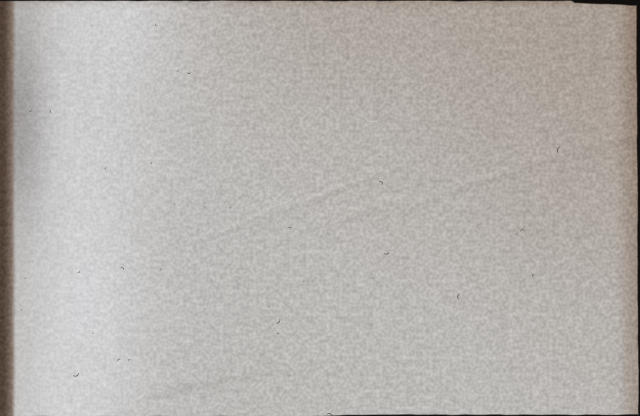
Reproduce this texture procedurally as a Shadertoy shader.

```glsl
// A worn grey sheet of paper on a black ground, with a brown gutter at the left.
// Broad light and warm tints are layered under gradient-noise grain; creases,
// flecks and hairs are soft distance fields scattered by loops.

#define PAPER vec3(0.735, 0.727, 0.716)
#define WARM vec3(0.655, 0.612, 0.575)
#define SHEEN vec3(0.815, 0.815, 0.820)
#define GUTTER vec3(0.32, 0.26, 0.22)
#define GROUND vec3(0.07, 0.06, 0.06)
#define INK vec3(0.30, 0.28, 0.27)
#define GRAIN_SCALE 125.0
#define GRAIN_STRENGTH 0.075
#define MOTTLE_STRENGTH 0.022
#define CREASE_STRENGTH 0.022
#define FLECK_COUNT 44
#define HAIR_COUNT 7

vec2 hash2(vec2 p) {
    vec3 q = fract(p.xyx * vec3(0.1031, 0.1030, 0.0973));
    q += dot(q, q.yzx + 33.33);
    return fract((q.xx + q.yz) * q.zy);
}

float cornerSlope(vec2 cell, vec2 offset) {
    float angle = 6.2832 * hash2(cell).x;
    return dot(vec2(cos(angle), sin(angle)), offset);
}

float gradientNoise(vec2 p) {
    vec2 i = floor(p), f = fract(p);
    vec2 u = f * f * f * (f * (f * 6.0 - 15.0) + 10.0);
    vec2 e = vec2(0.0, 1.0);
    return mix(
        mix(cornerSlope(i, f), cornerSlope(i + e.yx, f - e.yx), u.x),
        mix(cornerSlope(i + e.xy, f - e.xy), cornerSlope(i + e.yy, f - e.yy), u.x), u.y);
}

float fractalNoise(vec2 p) {
    float sum = 0.0, weight = 0.6;
    for (int i = 0; i < 4; i++) {
        sum += weight * gradientNoise(p);
        p = mat2(1.6, 1.2, -1.2, 1.6) * p + 7.3;
        weight *= 0.5;
    }
    return sum;
}

float bell(float x, float width) {
    return exp(-x * x / (width * width));
}

// Coverage of a short bent stroke.
float stroke(vec2 p, float angle, float halfLength, float bend, float halfWidth, float pixel) {
    float c = cos(angle), s = sin(angle);
    p = vec2(c * p.x + s * p.y, c * p.y - s * p.x);
    p.y += bend * (p.x * p.x / halfLength - 0.5 * halfLength);
    float d = length(vec2(max(abs(p.x) - halfLength, 0.0), p.y)) - halfWidth;
    return 1.0 - smoothstep(-0.7 * pixel, 0.7 * pixel, d);
}

// Broad light: sheen by the fold, warm tint towards the upper right.
vec3 sheetTone(vec2 uv, vec2 p) {
    float drift = fractalNoise(p * 2.6 + 4.0);
    float warmth = smoothstep(0.50, 1.40, uv.x * 0.72 + uv.y * 0.62 + 0.12 * drift);
    vec3 tone = mix(PAPER, WARM, warmth);
    float ridge = mix(0.085, 0.135, uv.y) + 0.05 * drift;
    float side = uv.x - ridge;
    float sheen = bell(side, side < 0.0 ? 0.075 : 0.15);
    tone = mix(tone, SHEEN, sheen * (0.88 + 0.5 * drift));
    float hollow = bell(uv.x - 0.03, 0.04) * bell(uv.y - 0.72, 0.24);
    tone -= hollow * vec3(0.13, 0.135, 0.13);
    tone -= vec3(0.09, 0.12, 0.14) * smoothstep(0.955, 1.0, uv.x);
    tone -= vec3(0.05, 0.065, 0.08) * smoothstep(0.975, 1.0, uv.y);
    return tone;
}

// Slanting folds, each a pale ridge with a shaded lower side.
float creases(vec2 p, float aspect) {
    float sum = 0.0;
    for (int i = 0; i < 7; i++) {
        vec2 r = hash2(vec2(float(i), 17.0));
        vec2 q = p - vec2(aspect * (0.40 + 0.09 * float(i)), 0.47 + 0.03 * float(i) + 0.07 * (r.y - 0.5));
        float across = q.y - (0.20 + 0.20 * r.x) * q.x + 0.012 * gradientNoise(p * 9.0 + r * 20.0);
        float reach = bell(q.x, 0.08 + 0.10 * r.y);
        sum += reach * (bell(across, 0.005) - 0.8 * bell(across + 0.014, 0.010));
    }
    vec2 q = p - vec2(0.22 * aspect, 0.0);
    float fold = q.y - 0.13 * sqrt(max(q.x + 0.02, 0.0) / 0.5);
    sum -= 1.3 * bell(fold, 0.012) * smoothstep(0.0, 0.05, q.x) * smoothstep(0.45, 0.1, q.x);
    return sum;
}

void mainImage(out vec4 fragColor, in vec2 fragCoord) {
    vec2 uv = fragCoord / iResolution.xy;
    vec2 p = fragCoord / iResolution.y;
    float aspect = iResolution.x / iResolution.y, pixel = 1.0 / iResolution.y;

    // Sheet tone, mottling and fibre grain
    vec3 color = sheetTone(uv, p);
    color += MOTTLE_STRENGTH * fractalNoise(p * vec2(18.0, 24.0));
    float grain = gradientNoise(p * GRAIN_SCALE) + 0.6 * gradientNoise(p * GRAIN_SCALE * vec2(0.4, 0.6) + 31.0);
    color += GRAIN_STRENGTH * grain * mix(0.7, 1.1, smoothstep(0.0, 0.4, uv.x));
    color += CREASE_STRENGTH * creases(p, aspect);

    // Dark flecks, a few of them long
    for (int i = 0; i < FLECK_COUNT; i++) {
        vec2 place = hash2(vec2(float(i), 3.0)), look = hash2(vec2(float(i), 8.0));
        float size = mix(0.0012, 0.0085, pow(look.x, 4.0));
        float fleck = stroke(p - place * vec2(aspect, 1.0), 6.2832 * look.y, size, 0.4, 0.0011, pixel);
        color = mix(color, INK, fleck * mix(0.35, 0.8, look.x));
    }

    // Pale curled hairs
    for (int i = 0; i < HAIR_COUNT; i++) {
        vec2 place = hash2(vec2(float(i), 41.0)), look = hash2(vec2(float(i), 57.0));
        vec2 center = vec2(aspect * mix(0.1, 0.7, place.x), mix(0.45, 0.9, place.y));
        float hair = stroke(p - center, 3.1416 * look.x, mix(0.01, 0.03, look.y), 0.5, 0.0008, pixel);
        color = mix(color, SHEEN + 0.04, 0.55 * hair);
    }

    // Brown gutter along the fold
    float foldEdge = 0.021 + 0.002 * gradientNoise(vec2(uv.y * 5.0, 2.0));
    vec3 gutter = mix(GUTTER, vec3(0.52, 0.46, 0.42), smoothstep(0.004, 0.022, uv.x));
    gutter += 0.06 * grain * GRAIN_STRENGTH / 0.075;
    color = mix(gutter, color, smoothstep(foldEdge - 0.004, foldEdge + 0.005, uv.x));

    // Ragged sheet outline over the dark ground
    float ragged = 0.003 * fractalNoise(p * 14.0);
    float notch = smoothstep(0.893, 0.899, uv.x) * (0.005 + 0.07 * max(uv.x - 0.9, 0.0));
    float topGap = 1.0 - p.y - 0.002 - notch + ragged;
    float bottomGap = p.y - 0.004 * smoothstep(0.48, 0.56, uv.x) + ragged + 0.001;
    float rightGap = aspect - p.x - mix(0.003, 0.009, uv.y) + ragged;
    float sheet = smoothstep(-pixel, pixel, min(min(topGap, bottomGap), rightGap));
    fragColor = vec4(mix(GROUND, clamp(color, 0.0, 1.0), sheet), 1.0);
}
```
